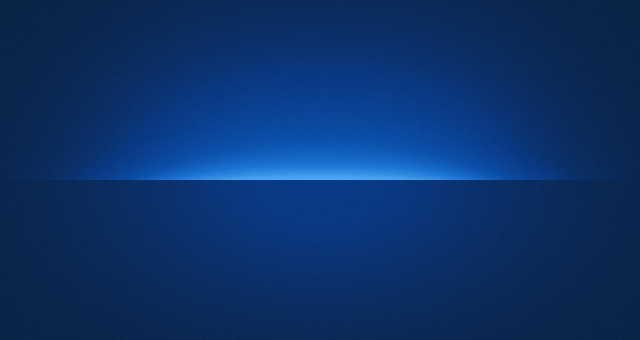
Write a Shadertoy shader that draws this background.

```glsl
// A blue glow rising behind a dark, sharp horizon, with a vignette and fine grain.
// Elliptical and exponential falloffs add up to one light level,
// which a colour ramp then turns from navy to pale sky blue.

float hash(vec2 p) {
    vec3 q = fract(p.xyx * 0.1031);
    q += dot(q, q.yzx + 33.33);
    return fract((q.x + q.y) * q.z);
}

// Piecewise ramp: one colour per whole step of light
vec3 blueRamp(float light) {
    vec3 color = mix(vec3(0.04, 0.14, 0.275), vec3(0.04, 0.22, 0.51), clamp(light, 0.0, 1.0));
    color = mix(color, vec3(0.04, 0.31, 0.67), clamp(light - 1.0, 0.0, 1.0));
    color = mix(color, vec3(0.11, 0.46, 0.83), clamp(light - 2.0, 0.0, 1.0));
    color = mix(color, vec3(0.27, 0.63, 0.94), clamp(light - 3.0, 0.0, 1.0));
    return mix(color, vec3(0.37, 0.73, 1.0), clamp(light - 4.0, 0.0, 1.0));
}

void mainImage(out vec4 fragColor, in vec2 fragCoord) {
    vec2 uv = fragCoord / iResolution.xy;
    vec2 fromCenter = uv - vec2(0.5, 0.4706);
    float side = abs(fromCenter.x);
    float height = max(fromCenter.y, 0.0);

    // Soft elliptical light shared by sky and ground
    vec2 ellipse = fromCenter / vec2(0.34, 0.40);
    float ambient = 1.1 * exp(-dot(ellipse, ellipse));

    // Sky only: a tall halo and a thin bright band, both fading sideways
    float halo = 1.6 * exp(-height / 0.22);
    float band = 1.75 * exp(-height / 0.043);
    float spread = exp(-pow(side / 0.315, 3.2));

    // Horizon edge, smoothed over about one pixel
    float pixel = 1.0 / iResolution.y;
    float sky = smoothstep(-0.5 * pixel, 0.5 * pixel, fromCenter.y);
    vec3 color = blueRamp(ambient + sky * spread * (halo + band));

    // Fine grain on a grid fixed to the canvas
    float grain = hash(floor(uv * vec2(512.0, 272.0))) - 0.5;
    color += grain * 0.014;

    fragColor = vec4(clamp(color, 0.0, 1.0), 1.0);
}
```
